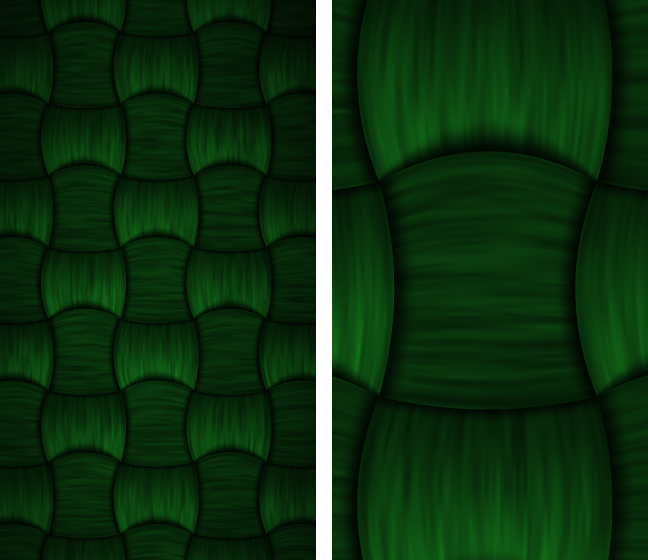
Left: the whole. Right: its middle third, enlarged.
Write a Shadertoy shader that draws this pattern.

```glsl
#define REPEATS vec2(4.346, 7.81)    // tiles across and down
#define OFFSET vec2(0.664, 0.447)    // lattice start from the top left
#define LIP_FLAT vec2(0.14, 0.06)    // top and bottom bulge, horizontal grain
#define LIP_UPRIGHT vec2(0.10, 0.07) // left and right bulge, vertical grain
#define STRANDS 31.0                 // grain lines per tile
#define GRAIN 0.75                   // contrast of the grain
#define TINT vec3(0.165, 1.0, 0.225)
#define VIGNETTE 1.1
#define SAMPLES 3

float hash(vec2 p) {
    vec3 h = fract(vec3(p.xyx) * 0.1031);
    h += dot(h, h.yzx + 33.33);
    return fract((h.x + h.y) * h.z);
}

float noise(vec2 p) {
    vec2 i = floor(p), f = fract(p);
    f = f * f * (3.0 - 2.0 * f);
    return mix(mix(hash(i), hash(i + vec2(1, 0)), f.x),
               mix(hash(i + vec2(0, 1)), hash(i + vec2(1, 1)), f.x), f.y);
}

// Bulge profile: zero at the corners, one at mid-edge
float arc(float t) {
    return max(0.0, 4.0 * t * (1.0 - t));
}

bool isUpright(vec2 cell) {
    return mod(cell.x + cell.y, 2.0) > 0.5;
}

// Local position as (along grain, across grain)
vec2 toGrain(vec2 p, bool upright) {
    return upright ? p.yx : p;
}

// Distances to the two concave ends, cut by the neighbours' bulges
vec2 endDistances(vec2 g, bool upright) {
    vec2 lip = upright ? LIP_FLAT : LIP_UPRIGHT;
    float bow = arc(g.y);
    return vec2(g.x - lip.y * bow, 1.0 - lip.x * bow - g.x);
}

// Green level of the woven surface, y pointing down
float weave(vec2 q) {
    vec2 cell = floor(q);
    bool upright = isUpright(cell);
    vec2 ends = endDistances(toGrain(q - cell, upright), upright);

    // Hand the point to a neighbour that bulges over it
    if (min(ends.x, ends.y) < 0.0) {
        vec2 axis = upright ? vec2(0, 1) : vec2(1, 0);
        cell += ends.x < 0.0 ? -axis : axis;
        upright = !upright;
    }
    vec2 g = toGrain(q - cell, upright);
    ends = endDistances(g, upright);
    vec2 lip = upright ? LIP_UPRIGHT : LIP_FLAT;
    float bow = arc(g.x);
    float span = 1.0 + (lip.x + lip.y) * bow;
    float across = (g.y + lip.x * bow) / span;
    float side = min(across, 1.0 - across);

    // Fine strands that follow the bulge, with slow uneven wear
    vec2 seed = cell * 57.0 + 400.0;
    float strand = noise(vec2(g.x * 2.5, across * STRANDS) + seed);
    float fibre = noise(vec2(g.x * 5.0, across * STRANDS * 2.1) + seed.yx);
    float grain = 0.6 * strand + 0.4 * fibre;
    float wear = noise(g * 3.0 + seed);

    // Upright tiles brighten downward, flat tiles stay even
    float level = upright ? mix(0.14, 0.34, smoothstep(0.0, 0.85, g.x))
                          : 0.215 - 0.03 * across;
    level *= 1.0 + GRAIN * (grain - 0.53);
    level *= 0.93 + 0.10 * wear + 0.08 * (hash(cell + 71.0) - 0.5);

    // Shadows under the overlapping neighbours
    float crescent = arc(g.y);
    vec2 reach = upright ? vec2(0.07, mix(0.03, 0.17, crescent))
                         : vec2(0.11, 0.10);
    vec2 lit = smoothstep(vec2(-0.02), reach, ends);
    level *= mix(0.12, 1.0, lit.x) * mix(0.06, 1.0, lit.y);

    // Rounded shoulders and a thin rim
    level *= mix(0.68, 1.0, smoothstep(0.0, 0.09, side));
    level += 0.025 * (1.0 - smoothstep(0.0, 0.018, side));
    return level;
}

void mainImage(out vec4 fragColor, in vec2 fragCoord) {
    float level = 0.0;
    for (int i = 0; i < SAMPLES * SAMPLES; i++) {
        vec2 jitter = (vec2(i % SAMPLES, i / SAMPLES) + 0.5) / float(SAMPLES) - 0.5;
        vec2 p = (fragCoord + jitter) / iResolution.xy;
        level += weave(vec2(p.x, 1.0 - p.y) * REPEATS - OFFSET);
    }
    level /= float(SAMPLES * SAMPLES);

    // Light falls off toward the borders, most at the top
    vec2 fromLight = (fragCoord / iResolution.xy - vec2(0.48, 0.40)) * vec2(1.1, 0.95);
    level *= max(0.0, 1.0 - VIGNETTE * dot(fromLight, fromLight));
    fragColor = vec4(level * TINT, 1.0);
}
```
